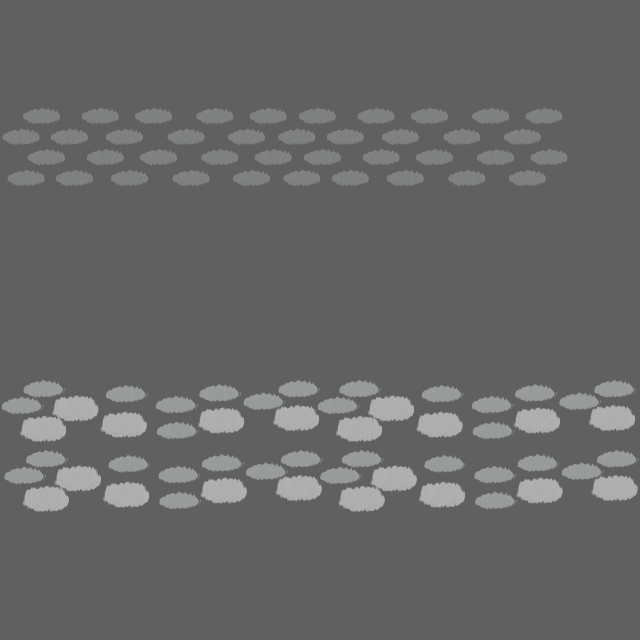
Write a WebGL 2 fragment shader that draws this pattern.

```glsl
#version 300 es
precision highp float;

uniform vec2 u_resolution;
out vec4 fragColor;

float hash(vec2 p) {
    vec3 h = fract(vec3(p.xyx) * 0.1031);
    h += dot(h, h.yzx + 33.33);
    return fract((h.x + h.y) * h.z);
}

float noise(vec2 p) {
    vec2 cell = floor(p), f = fract(p);
    f = f * f * (3.0 - 2.0 * f);
    return mix(mix(hash(cell), hash(cell + vec2(1, 0)), f.x),
               mix(hash(cell + vec2(0, 1)), hash(cell + vec2(1, 1)), f.x), f.y);
}

// Paints one ragged puff; taper sharpens the ends and drops the left tip.
void puff(inout vec3 color, vec2 p, vec2 radius, float power, float taper, vec3 tint, float pixel) {
    vec2 q = p / radius;
    if (max(abs(q.x), abs(q.y)) > 1.5) return;
    q.y -= taper * 0.4 * smoothstep(-0.4, -1.0, q.x);

    // Coarse lobes and fine vertical teeth disturb the outline
    float teeth = noise(vec2(p.x * 0.48 + 40.0, p.y * 0.16 + 20.0)) - 0.5;
    float lobes = noise(p * 0.17 + 60.0) - 0.5;
    vec2 a = pow(abs(q), vec2(power));
    float reach = pow(a.x + a.y, 1.0 / power);
    float edge = reach - 0.95 + (teeth * 3.2 + lobes * 2.0) / radius.y * mix(1.0, 0.5, abs(q.x) / 1.5);

    float soft = pixel * length(q / radius) / max(length(q), 0.01);
    float cover = 1.0 - smoothstep(-soft, soft, edge);
    float grain = noise(vec2(p.x + p.y * 0.35, p.y * 0.3) * 0.6 + 90.0) - 0.5;
    float shade = grain * 0.025 - 0.012 * smoothstep(0.3, 1.0, q.y);
    color = mix(color, tint + shade, cover);
}

void main() {
    // Layout square of 768 units, measured downward from the top
    float pixel = 768.0 / min(u_resolution.x, u_resolution.y);
    vec2 uv = gl_FragCoord.xy / u_resolution;
    vec2 p = vec2(uv.x, 1.0 - uv.y) * 768.0;
    vec3 color = vec3(0.378);

    // Staggered offsets within one tile of each band
    float evenRow[5] = float[5](49.5, 120.0, 184.0, 257.5, 321.5);
    float oddRow[5] = float[5](25.0, 83.0, 149.0, 223.0, 295.5);
    vec2 wisps[8] = vec2[8](vec2(51, 467), vec2(25, 487), vec2(150, 473), vec2(210, 486),
                            vec2(211, 517), vec2(262, 472), vec2(315, 482), vec2(357, 467));
    vec2 clouds[5] = vec2[5](vec2(90, 490.5), vec2(51.5, 515), vec2(148, 510),
                             vec2(265, 505), vec2(355, 502));

    // Each band is a two by two repeat of its tile
    for (int tile = 0; tile < 4; tile++) {
        vec2 index = vec2(tile & 1, tile >> 1);
        vec2 upper = p - vec2(331.0 * index.x + 6.0 * index.y, 49.5 * index.y);
        vec2 lower = p - vec2(379.0 * index.x + 3.0 * index.y, 84.0 * index.y);

        for (int i = 0; i < 5; i++) {
            puff(color, upper - vec2(evenRow[i], 139.5), vec2(22.5, 9.0), 2.4, 0.4,
                 vec3(0.5, 0.505, 0.505), pixel);
            puff(color, upper - vec2(oddRow[i], 164.5), vec2(22.5, 9.0), 2.4, 0.4,
                 vec3(0.5, 0.505, 0.505), pixel);
        }
        for (int i = 0; i < 8; i++) {
            puff(color, lower - wisps[i], vec2(25.0, 9.7), 2.2, 0.8, vec3(0.6, 0.61, 0.61), pixel);
        }
        for (int i = 0; i < 5; i++) {
            puff(color, lower - clouds[i], vec2(28.0, 15.0), 2.7, 0.0, vec3(0.685), pixel);
        }
    }

    fragColor = vec4(color, 1.0);
}
```
